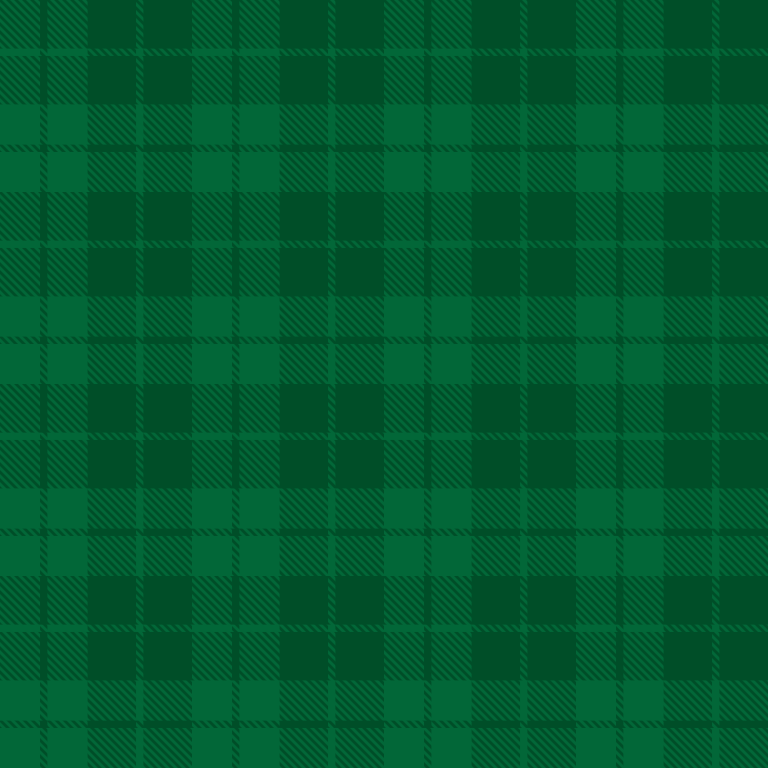
Reproduce this pattern procedurally as a WebGL 1 fragment shader.

```glsl
precision highp float;

uniform vec2 u_resolution;

#define REPEATS 4.0
#define TWILLS_PER_REPEAT 24.0
#define LIGHT_BAND 0.456
#define DARK_LINE_CENTER 0.228
#define LIGHT_LINE_CENTER 0.728
#define LINE_WIDTH 0.038
#define DARK_GREEN vec3(0.0, 0.305, 0.158)
#define LIGHT_GREEN vec3(0.006, 0.405, 0.218)

// Coverage of a band of the given width, repeating once per unit
float band(float t, float center, float width, float blur) {
    float dist = abs(fract(t - center + 0.5) - 0.5) - 0.5 * width;
    return 1.0 - smoothstep(-0.5 * blur, 0.5 * blur, dist);
}

// Thread lightness along one axis: a wide band and two thin lines
float sett(float t, float blur) {
    float light = band(t, 0.5 * LIGHT_BAND, LIGHT_BAND, blur);
    light = mix(light, 0.0, band(t, DARK_LINE_CENTER, LINE_WIDTH, blur));
    return mix(light, 1.0, band(t, LIGHT_LINE_CENTER, LINE_WIDTH, blur));
}

void main() {
    float side = min(u_resolution.x, u_resolution.y);
    vec2 p = gl_FragCoord.xy / side * REPEATS;
    float pixel = REPEATS / side;

    float warp = sett(p.x, pixel);
    float weft = sett(p.y, pixel);

    // Diagonal twill decides which thread lies on top
    float twillBlur = min(1.4142 * pixel * TWILLS_PER_REPEAT, 0.5);
    float warpOnTop = band((p.x + p.y) * TWILLS_PER_REPEAT, 0.5, 0.5, twillBlur);

    float lightness = mix(weft, warp, warpOnTop);
    gl_FragColor = vec4(mix(DARK_GREEN, LIGHT_GREEN, lightness), 1.0);
}
```
